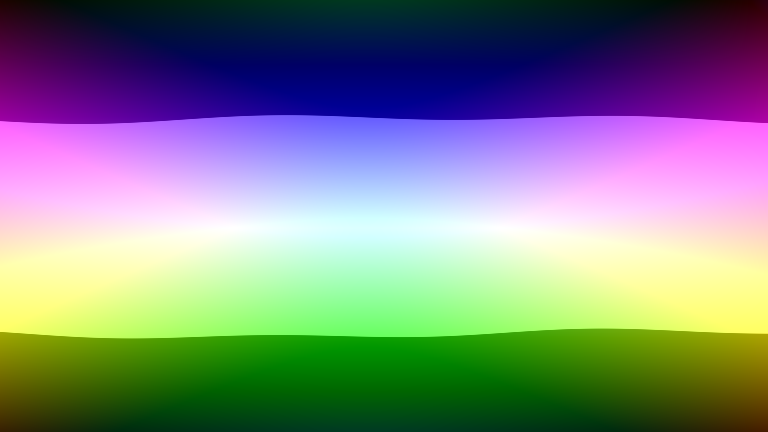
Give the GLSL for this background, as a Shadertoy shader.

```glsl
// Ramp of one channel: dark, rising, then falling with depth.
// side is 0 on the central axis and 1 at the outer edges.
float channelRamp(float depth, float side) {
    float rising = (depth - 0.273) * mix(2.76, 1.81, side);
    float falling = 0.62 - (depth - 0.787) * mix(1.86, 2.38, side);
    float returning = (0.15 - depth) * 1.47 * (1.0 - side);
    return max(min(rising, falling), returning);
}

float upperWave(float x) {
    return 0.2755 + 0.007 * cos(13.4 * (x - 0.117)) + 0.005 * cos(6.03 * (x - 0.039));
}

float lowerWave(float x) {
    return 0.773 + 0.0053 * cos(15.08 * (x - 0.143)) + 0.0081 * cos(5.74 * (x - 0.3125));
}

void mainImage(out vec4 fragColor, in vec2 fragCoord) {
    vec2 uv = fragCoord / iResolution.xy;
    float depth = 1.0 - uv.y;
    float pixel = 1.0 / iResolution.y;

    // Rounded distance from the vertical axis
    float offset = (uv.x - 0.478) * 2.0;
    float side = (sqrt(offset * offset + 0.04) - 0.2) / 0.82;

    // Green and blue mirror each other about the bright horizon
    vec3 color = vec3(
        0.5 + 0.6 * side - 1.81 * abs(depth - 0.528),
        channelRamp(depth, side),
        channelRamp(1.056 - depth, side));
    color = clamp(color, 0.0, 1.0);

    // Lift the band between the two waves
    float edgeDistance = min(depth - upperWave(uv.x), lowerWave(uv.x) - depth);
    float band = smoothstep(-0.5 * pixel, 0.5 * pixel, edgeDistance);
    color += 0.36 * band;

    fragColor = vec4(clamp(color, 0.0, 1.0), 1.0);
}
```
